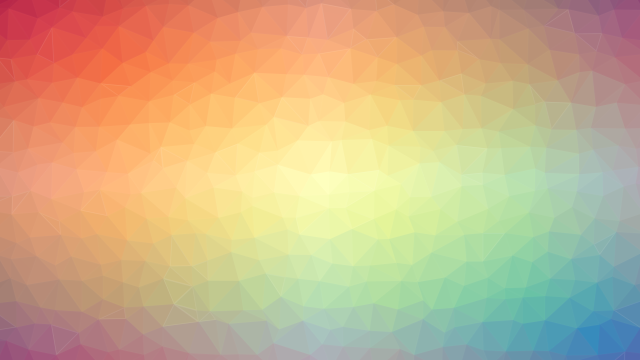
Reproduce this background procedurally as a WebGL 1 fragment shader.

```glsl
precision highp float;
// Low-poly triangle mosaic tinted by a spectral gradient along both axes.

uniform vec2 u_resolution;

float hash(vec2 p) {
  vec3 q = fract(vec3(p.xyx) * 0.1031);
  q += dot(q, q.yzx + 33.33);
  return fract((q.x + q.y) * q.z);
}

// Cube roots of XYZ: blending here equals blending in Lab.
vec3 toPerceptual(vec3 rgb) {
  mat3 rgbToXyz = mat3(0.4124, 0.2126, 0.0193,
                       0.3576, 0.7152, 0.1192,
                       0.1805, 0.0722, 0.9505);
  return pow(rgbToXyz * pow(rgb, vec3(2.2)), vec3(1.0 / 3.0));
}

vec3 toDisplay(vec3 c) {
  mat3 xyzToRgb = mat3(3.2406, -0.9689, 0.0557,
                       -1.5372, 1.8758, -0.2040,
                       -0.4986, 0.0415, 1.0570);
  return pow(clamp(xyzToRgb * (c * c * c), 0.0, 1.0), vec3(1.0 / 2.2));
}

vec3 blendStop(vec3 base, vec3 rgb, float amount) {
  return mix(base, toPerceptual(rgb), clamp(amount, 0.0, 1.0));
}

// Eleven evenly spaced stops, crimson through pale yellow to violet.
vec3 spectral(float t) {
  float s = t * 10.0;
  vec3 c = toPerceptual(vec3(0.62, 0.004, 0.26));
  c = blendStop(c, vec3(0.835, 0.243, 0.31), s);
  c = blendStop(c, vec3(0.957, 0.427, 0.263), s - 1.0);
  c = blendStop(c, vec3(0.992, 0.682, 0.38), s - 2.0);
  c = blendStop(c, vec3(0.996, 0.878, 0.545), s - 3.0);
  c = blendStop(c, vec3(1.0, 1.0, 0.75), s - 4.0);
  c = blendStop(c, vec3(0.902, 0.961, 0.596), s - 5.0);
  c = blendStop(c, vec3(0.67, 0.867, 0.643), s - 6.0);
  c = blendStop(c, vec3(0.4, 0.76, 0.647), s - 7.0);
  c = blendStop(c, vec3(0.196, 0.533, 0.741), s - 8.0);
  return blendStop(c, vec3(0.369, 0.31, 0.635), s - 9.0);
}

// Lattice point moved at random inside its cell.
vec2 vertex(vec2 cell) {
  vec2 jitter = vec2(hash(cell + 17.0), hash(cell + 71.0));
  return cell + 0.5 + 0.72 * (jitter - 0.5);
}

// Signed distance from edge ab, positive on its left.
float edgeDistance(vec2 p, vec2 a, vec2 b) {
  vec2 e = b - a, q = p - a;
  return (e.x * q.y - e.y * q.x) / length(e);
}

// Adds the triangle's centroid, coverage and faint outline.
void addTriangle(vec2 p, vec2 a, vec2 b, vec2 c, float pixel, inout vec4 sum) {
  float d = min(edgeDistance(p, a, b), min(edgeDistance(p, b, c), edgeDistance(p, c, a)));
  float cover = clamp(d / pixel + 0.5, 0.0, 1.0);
  vec2 center = (a + b + c) / 3.0;
  float outline = 1.0 - smoothstep(0.0, 0.06, d);
  float strength = mix(0.1, 1.0, step(0.95, hash(center * 9.0)));
  sum += cover * vec4(center, 1.0, outline * strength);
}

void main() {
  float aspect = u_resolution.x / u_resolution.y;
  float rows = 16.0;
  vec2 p = gl_FragCoord.xy / u_resolution.y * rows;
  float pixel = rows / u_resolution.y;

  // Gather the triangles of the four nearby quads.
  vec4 sum = vec4(p, 1.0, 0.0) * 0.001;
  for (int j = -1; j <= 0; j++) {
    for (int i = -1; i <= 0; i++) {
      vec2 cell = floor(p) + vec2(float(i), float(j));
      vec2 a = vertex(cell);
      vec2 b = vertex(cell + vec2(1.0, 0.0));
      vec2 c = vertex(cell + vec2(1.0, 1.0));
      vec2 d = vertex(cell + vec2(0.0, 1.0));
      // Split along the shorter diagonal.
      if (distance(a, c) < distance(b, d)) {
        addTriangle(p, a, b, c, pixel, sum);
        addTriangle(p, a, c, d, pixel, sum);
      } else {
        addTriangle(p, a, b, d, pixel, sum);
        addTriangle(p, b, c, d, pixel, sum);
      }
    }
  }

  // Equal blend of the horizontal and top-down gradients.
  vec2 facet = sum.xy / sum.z / (rows * vec2(aspect, 1.0));
  vec2 t = mix(vec2(0.04), vec2(0.96), vec2(facet.x, 1.0 - facet.y));
  vec3 color = toDisplay(0.5 * (spectral(t.x) + spectral(t.y)));
  color = mix(color, vec3(1.0), 0.1 * sum.w / sum.z);
  gl_FragColor = vec4(color, 1.0);
}
```
